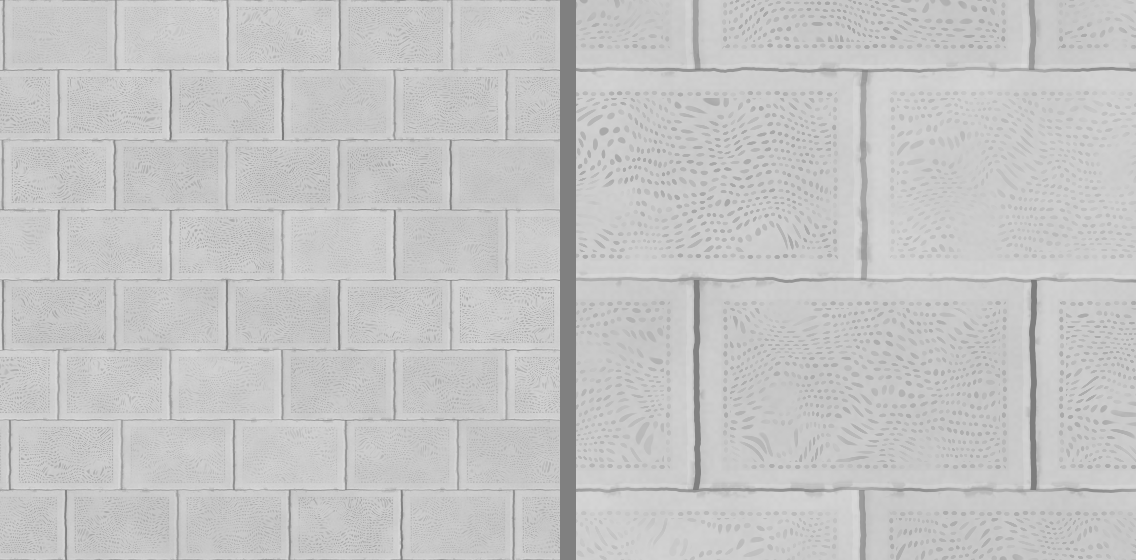
Left, the full canvas; right, a detail of the centre.
A Shadertoy shader for this texture:

```glsl
// Grey stone block wall in running bond, with pecked panels, smooth rims and worn joints.
#define GRID vec2(5.0, 8.0)          // blocks across and down
#define STONE vec3(0.805)            // smooth rim
#define DENT vec3(0.64)              // pecked marks
#define GROOVE vec3(0.47)            // joint shadow
#define RIM vec2(0.0145, 0.0115)     // rim width beside and above the panel
#define PITCH 0.0052                 // spacing of the marks
#define HEAD_JOINT 0.0017            // half width of upright joints
#define BED_JOINT 0.0009             // half width of level joints
#define WOBBLE 0.0028                // raggedness of the joints

float hash(vec2 p) {
    vec3 q = fract(p.xyx * vec3(0.1031, 0.1130, 0.0973));
    q += dot(q, q.yzx + 33.33);
    return fract((q.x + q.y) * q.z);
}

float noise(vec2 p) {
    vec2 i = floor(p), f = fract(p);
    f = f * f * (3.0 - 2.0 * f);
    return mix(mix(hash(i), hash(i + vec2(1, 0)), f.x),
               mix(hash(i + vec2(0, 1)), hash(i + vec2(1, 1)), f.x), f.y);
}

float fbm(vec2 p) {
    float sum = 0.0, amp = 0.5;
    for (int i = 0; i < 4; i++) {
        sum += amp * noise(p);
        p = p * 2.03 + 17.3;
        amp *= 0.5;
    }
    return sum;
}

// Coverage of a line of given half width, at distance d
float line(float d, float halfWidth, float px) {
    return 1.0 - smoothstep(halfWidth - 0.6 * px, halfWidth + 0.6 * px, abs(d));
}

// One oval mark per cell, with varied place and depth
float marks(vec2 p, float blur) {
    vec2 id = floor(p);
    p.x += 0.5 * mod(id.y, 2.0);
    id = floor(p);
    vec2 jitter = vec2(hash(id + 3.1), hash(id + 8.7)) - 0.5;
    vec2 d = (fract(p) - 0.5 - 0.2 * jitter) * vec2(0.85, 1.15);
    float depth = mix(0.45, 1.0, hash(id + 21.4));
    return depth * (1.0 - smoothstep(0.27 - 0.5 * blur, 0.27 + 0.5 * blur, length(d)));
}

void mainImage(out vec4 fragColor, in vec2 fragCoord) {
    vec2 uv = fragCoord / iResolution.xy;
    float px = 1.0 / min(iResolution.x, iResolution.y);
    vec2 size = 1.0 / GRID;

    // Running bond; the two lowest courses are shifted a little further
    vec2 g = uv * GRID;
    float course = floor(g.y);
    g.x -= 0.5 * (1.0 - mod(course, 2.0)) + 0.027 + 0.055 * step(course, 1.5)
         + 0.02 * (hash(vec2(course, 4.0)) - 0.5);
    vec2 block = vec2(mod(floor(g.x), GRID.x), course);
    vec2 local = fract(g) * size;
    float tone = hash(block + 11.0);
    float wear = hash(block + 47.0);

    // Stone surface: block tone, soft stains and fine grain
    float stain = fbm(uv * 22.0 + 5.0 * tone) - 0.47;
    float grain = noise(uv * 420.0) - 0.5;
    vec3 color = STONE + 0.025 * (tone - 0.5) + 0.05 * stain + 0.018 * grain;

    // Pecked panel: curving rows of marks inside one straight border row
    vec2 inset = min(local, size - local) - RIM;
    float depth = min(inset.x, inset.y);
    float panel = smoothstep(-px, px, depth);
    vec2 p = local / PITCH + 60.0 * block;
    vec2 flow = vec2(noise(p * 0.17), noise(p * 0.17 + 31.0)) - 0.5;
    p += 5.0 * flow + 1.2 * (vec2(noise(p * 0.4 + 7.0), noise(p * 0.4 + 53.0)) - 0.5);
    float along = inset.x < inset.y ? local.y : local.x;
    vec2 border = vec2(along, depth) / PITCH;
    float blur = px / PITCH;
    float dents = depth < PITCH ? marks(border + 9.0 * block.yx * vec2(1, 0), blur) : marks(p, blur);
    float strength = mix(0.4, 0.95, wear) * smoothstep(0.15, 0.5, fbm(uv * 35.0 + 40.0));
    color -= 0.012 * panel;
    color = mix(color, DENT, panel * dents * strength);

    // Signed distances to the nearest joints, with ragged edges
    vec2 joint = local - size * step(0.5 * size, local);
    joint.x += WOBBLE * (fbm(vec2(uv.y * 75.0, floor(g.x + 0.5) * 7.0)) - 0.47);
    joint.y += WOBBLE * (fbm(vec2(uv.x * 85.0, floor(g.y + 0.5) * 9.0)) - 0.47);
    vec2 jointId = vec2(mod(floor(g.x + 0.5), GRID.x), course);
    float headDepth = mix(0.4, 1.0, hash(jointId + 71.0));
    float bedDepth = mix(0.3, 0.75, noise(vec2(uv.x * 28.0, floor(g.y + 0.5) * 5.0)));

    // Pale worn lips beside the joints, then their shadows
    float lip = line(joint.x + 2.6 * HEAD_JOINT, HEAD_JOINT, px)
              + line(joint.y - 2.8 * BED_JOINT, BED_JOINT, px);
    color += 0.025 * lip;
    float chips = smoothstep(0.56, 0.68, fbm(uv * 95.0 + 13.0))
                * (1.0 - smoothstep(0.002, 0.006, min(abs(joint.x), abs(joint.y))));
    color -= 0.07 * chips;
    color -= 0.03 * (1.0 - smoothstep(0.0, 0.006, abs(joint.x - HEAD_JOINT)));
    color = mix(color, GROOVE, bedDepth * line(joint.y, BED_JOINT, px));
    color = mix(color, GROOVE, headDepth * line(joint.x, HEAD_JOINT, px));

    fragColor = vec4(clamp(color, 0.0, 1.0), 1.0);
}
```
